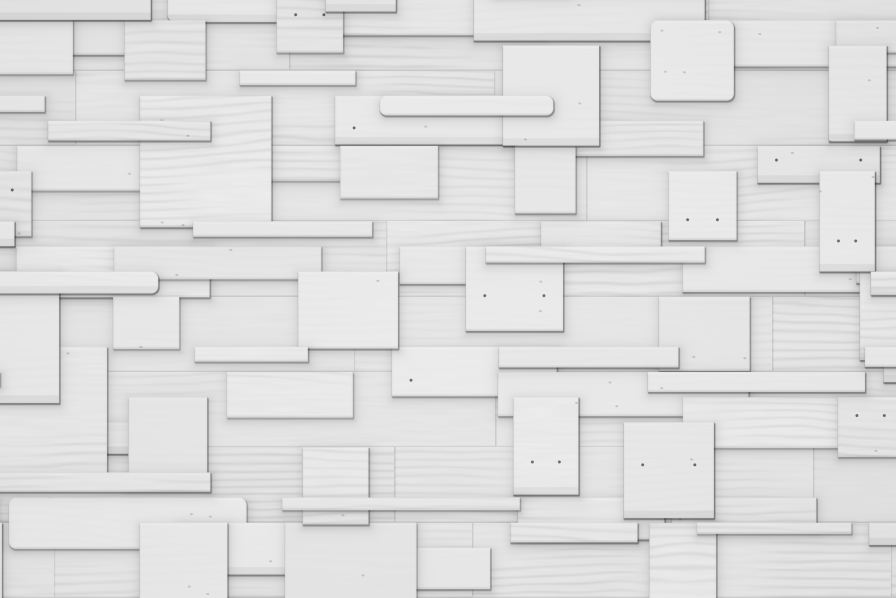
Write a WebGL 2 fragment shader that draws this texture.

```glsl
#version 300 es
precision highp float;

uniform vec2 u_resolution;
out vec4 fragColor;

vec4 hash(vec3 p) {
    vec4 h = fract(p.xyzx * vec4(0.1031, 0.1130, 0.0973, 0.1099) + 0.37);
    h += dot(h, h.wzxy + 33.33);
    return fract((h.xxyz + h.yzzw) * h.zywx);
}

float noise(vec2 p) {
    vec2 i = floor(p), f = fract(p);
    f = f * f * (3.0 - 2.0 * f);
    float low = mix(hash(vec3(i, 7.0)).x, hash(vec3(i + vec2(1, 0), 7.0)).x, f.x);
    float high = mix(hash(vec3(i + vec2(0, 1), 7.0)).x, hash(vec3(i + 1.0, 7.0)).x, f.x);
    return mix(low, high, f.y);
}

float boxDistance(vec2 p, vec2 halfSize, float radius) {
    vec2 d = abs(p) - halfSize + radius;
    return length(max(d, 0.0)) + min(max(d.x, d.y), 0.0) - radius;
}

// Painted wood relief: wavy rings running along x, plus fine fibres
float woodGrain(vec2 p, float seed) {
    p += seed * vec2(17.0, 29.0);
    float warp = 13.0 * noise(p * vec2(3.5, 9.0)) + 2.0 * noise(p * vec2(14.0, 40.0));
    float rings = pow(0.5 + 0.5 * sin(p.y * 430.0 + warp), 3.0);
    float patches = smoothstep(0.25, 0.75, noise(p * vec2(5.0, 16.0) + 40.0));
    float fibres = noise(p * vec2(22.0, 260.0)) - 0.5;
    return -0.055 * rings * patches + 0.022 * fibres;
}

// Wide planks behind the raised boards
float backing(vec2 p) {
    float row = floor(p.y / 0.126);
    vec4 h = hash(vec3(row, 3.0, 11.0));
    float x = p.x / 0.7 + h.x;
    vec4 plank = hash(vec3(row, floor(x), 5.0));
    float seam = min(fract(p.y / 0.126) * 0.126, fract(x) * 0.7);
    float shade = 0.886 + 0.018 * plank.y;
    shade += woodGrain(p, plank.z) * (0.35 + 0.65 * plank.w);
    return shade - 0.1 * (1.0 - smoothstep(0.0, 0.004, seam));
}

float boardFace(vec2 q, vec2 size, vec4 h, float d) {
    float shade = 0.894 + 0.022 * h.x;
    shade += woodGrain(q, h.y) * (h.z > 0.55 ? 0.8 : 0.15);
    // Lit upper rim and darker lower bevel
    shade += 0.025 * (1.0 - smoothstep(0.0, 0.007, size.y - q.y));
    float bevel = h.w > 0.75 ? 0.013 : 0.004;
    shade -= 0.045 * (1.0 - smoothstep(bevel - 0.002, bevel + 0.001, q.y + size.y));
    shade -= 0.025 * smoothstep(-0.004, 0.0, d);
    // Nail holes near both ends
    if (h.y > 0.7 && size.y > 0.03) {
        vec2 nail = vec2(abs(q.x) - size.x + 0.032, q.y + size.y * (h.x - 0.5));
        shade -= 0.5 * (1.0 - smoothstep(0.0012, 0.0036, length(nail)));
    }
    // Small dents in the paint
    vec2 cell = floor(q / 0.03);
    vec4 dent = hash(vec3(cell, h.x * 50.0));
    vec2 offset = q - (cell + 0.25 + 0.5 * dent.xy) * 0.03;
    float spot = 1.0 - smoothstep(0.001, 0.004, length(offset * vec2(1.0, 1.5)));
    return shade - 0.14 * spot * step(0.94, dent.z);
}

float addBoard(float shade, vec2 q, vec2 size, vec4 h) {
    float px = 0.7 / u_resolution.y;
    float radius = h.x > 0.93 ? 0.012 : 0.0015;
    float d = boxDistance(q, size, radius);
    // Soft shadow, then a tight contact line below and to the right
    float soft = boxDistance(q - vec2(0.002, -0.005), size, radius);
    float contact = boxDistance(q - vec2(0.0012, -0.0022), size, radius);
    shade *= 1.0 - 0.11 * exp(-max(soft, 0.0) / 0.007);
    shade *= 1.0 - (0.2 + 0.2 * h.w) * (1.0 - smoothstep(-0.0005, 0.0028, contact));
    if (d < px) {
        shade = mix(shade, boardFace(q, size, h, d), 1.0 - smoothstep(-px, px, d));
    }
    return shade;
}

void main() {
    vec2 p = gl_FragCoord.xy / u_resolution.y;
    float shade = backing(p);
    vec2 pitch = vec2(0.29, 0.22);

    // Three layers: long boards, squarish blocks, thin strips
    for (int layer = 0; layer < 3; layer++) {
        float level = float(layer);
        vec2 shift = level * vec2(0.137, 0.091);
        vec2 base = floor((p + shift) / pitch);
        for (int j = -1; j <= 1; j++)
        for (int i = -1; i <= 1; i++) {
            vec2 cell = base + vec2(i, j);
            vec4 place = hash(vec3(cell + 20.0, level + 1.0));
            vec4 look = hash(vec3(cell + 60.0, level + 9.0));
            if (place.w > 0.88 - 0.12 * level) continue;
            vec2 size = vec2(0.09 + 0.12 * place.z, 0.026 + 0.018 * look.x);
            if (layer == 1) size = vec2(0.045 + 0.045 * place.z, 0.04 + 0.045 * look.w);
            if (layer == 1 && place.z > 0.88) size = vec2(0.11);
            if (layer == 2) size = vec2(0.08 + 0.12 * place.z, 0.009 + 0.012 * look.w);
            vec2 centre = (cell + 0.25 + 0.5 * place.xy) * pitch - shift;
            // Align upper edges to shared courses
            centre.y = round((centre.y + size.y) / 0.042) * 0.042 - size.y;
            shade = addBoard(shade, p - centre, size, look);
        }
    }

    // Gentle falloff toward the corners
    vec2 c = gl_FragCoord.xy / u_resolution - 0.5;
    shade += 0.008 - 0.05 * dot(c, c);
    fragColor = vec4(vec3(clamp(shade, 0.0, 1.0)), 1.0);
}
```
